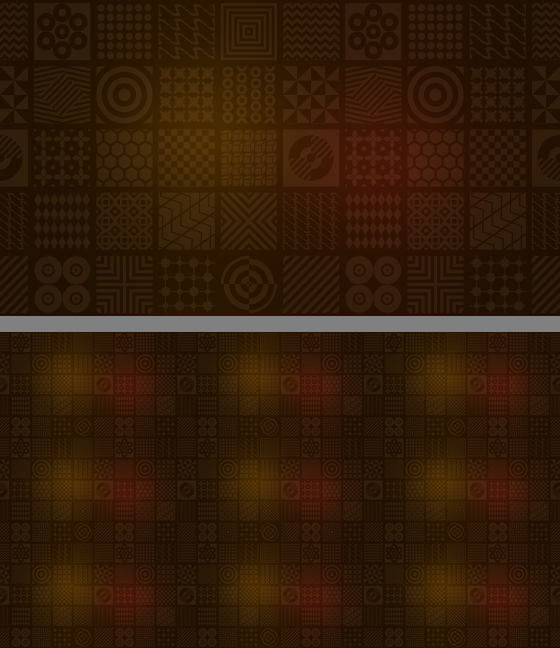
Top: one tile. Bottom: repeated 3 by 3.
Give the GLSL for this pattern, as a Shadertoy shader.

```glsl
// Sampler quilt of 25 faint geometric tiles on dark brown with olive and red glows.
const float PI = 3.14159;
const float COLUMNS = 9.0;
const float ROWS = 5.0;
const float TILE_SIZE = 0.903;

// All shape fields are positive inside and measured in tile widths.
float stripes(float x, float n, float duty) {
    return (duty * 0.5 - abs(fract(x * n + 0.5) - 0.5)) / n;
}
float ring(vec2 p, float r, float w) { return w - abs(length(p) - r); }
float square(vec2 p, float r) { return r - max(abs(p.x), abs(p.y)); }
vec2 cell(vec2 q, float n) { return fract(q * n) - 0.5; }
float segment(vec2 p, vec2 a, vec2 b) {
    vec2 d = b - a;
    return length(p - a - d * clamp(dot(p - a, d) / dot(d, d), 0.0, 1.0));
}
vec2 foldAngle(vec2 p, float n) {
    float sector = 2.0 * PI / n;
    float a = mod(atan(p.x, p.y) + 0.5 * sector, sector) - 0.5 * sector;
    return length(p) * vec2(sin(a), cos(a));
}

// Rows of joined half circles, leaning sideways
float squiggles(vec2 q, float rows, float arcs, float lean, float w) {
    float y = (fract(q.y * rows) - 0.5) * arcs / rows;
    float x = q.x * arcs + lean * y;
    if (mod(floor(x), 2.0) > 0.5) y = -y;
    x = fract(x) - 0.5;
    float d = y > 0.0 ? abs(length(vec2(x, y)) - 0.5) : length(vec2(0.5 - abs(x), y));
    return (w - d) / arcs;
}
float flower(vec2 p) {
    float petals = ring(foldAngle(p, 6.0) - vec2(0.0, 0.33), 0.115, 0.048);
    return -max(petals, ring(foldAngle(p, 6.0), 0.09, 0.04));
}
float pinwheels(vec2 c) {
    float diagonal = abs(c.x) - abs(c.y);
    float d = min(min(abs(c.x), abs(c.y)), abs(diagonal) * 0.7);
    return 0.5 * d * sign(c.x * c.y * diagonal);
}
float brokenStripes(vec2 p) {
    if (abs(p.x) + abs(p.y) < 0.4) return 0.7 * stripes(p.x - p.y, 8.0, 0.55);
    return stripes(p.y + 0.22 * abs(p.x) * sign(p.y), 11.0, 0.55);
}
float crossLattice(vec2 c, float n) {
    float diagonals = 0.1 - 0.7 * abs(abs(c.x) - abs(c.y));
    float plus = min(0.08 - min(abs(c.x), abs(c.y)), square(c, 0.34));
    return max(min(diagonals, square(c, 0.42)), plus) / n;
}
float staggeredRings(vec2 q, vec2 n) {
    q.y += 0.5 / n.y * mod(floor(q.x * n.x), 2.0);
    return ring((fract(q * n) - 0.5) / n, 0.07, 0.026);
}
float stripedDisc(vec2 p) {
    float dark = p.x * p.y > 0.0 ? 0.7 * stripes(p.x - p.y, 8.0, 0.55) : ring(p, 0.3, 0.1);
    return -max(min(dark, 0.4 - length(p)), 0.08 - length(p));
}
float petals(vec2 c, float n) {
    vec2 a = abs(c);
    float dots = 0.12 - length(a - 0.5);
    if (a.x > a.y) a = a.yx;
    return max(0.268 - length(a + vec2(0.138, -0.25)), dots) / n;
}
float hexagons(vec2 q, float n) {
    vec2 s = vec2(1.0, 1.732);
    vec2 a = mod(q * n, s) - 0.5 * s;
    vec2 b = mod(q * n + 0.5 * s, s) - 0.5 * s;
    vec2 g = abs(dot(a, a) < dot(b, b) ? a : b);
    return (0.42 - max(g.x, dot(g, vec2(0.5, 0.866)))) / n;
}
float cubes(vec2 c, float n) {
    vec2 joint = vec2(0.12);
    float body = min(square(c, 0.45), 0.7 * (0.68 - abs(c.x - c.y)));
    float edges = min(segment(c, joint, vec2(-0.5, 0.12)), segment(c, joint, vec2(0.12, -0.5)));
    return min(body, min(edges, segment(c, joint, vec2(0.5))) - 0.045) / n;
}
float squareLattice(vec2 c, float n) {
    float band = 0.09 - 0.7 * abs(abs(c.x) + abs(c.y) - 0.56);
    return max(max(0.06 - abs(square(c, 0.18)), band), square(abs(c) - 0.5, 0.1)) / n;
}
float leafVeins(vec2 p) {
    vec2 r = mat2(0.82, -0.57, 0.57, 0.82) * p;
    float slant = 0.45 * abs(fract(r.y * 1.6) - 0.5);
    return min(stripes(r.y, 3.2, 0.9), stripes(r.x + slant, 5.0, 0.85));
}
float network(vec2 q, float n) {
    vec2 c = cell(q, n), id = floor(q * n);
    float radius = 0.2 + 0.13 * mod(id.x + id.y, 2.0);
    return max(radius - length(c), 0.04 - min(abs(c.x), abs(c.y))) / n;
}

// Tile motifs, numbered from the top row, five per row
float motif(int id, vec2 q) {
    vec2 p = q - 0.5, a = abs(p);
    float r = length(p);
    if (id == 0) return stripes(q.y + 0.16 * abs(fract(q.x * 6.0) - 0.5), 7.0, 0.5);
    if (id == 1) return flower(p);
    if (id == 2) return (0.39 - length(cell(q, 6.0))) / 6.0;
    if (id == 3) return squiggles(q, 4.0, 6.0, 0.8, 0.16);
    if (id == 4) return stripes(max(a.x, a.y), 10.5, 0.5);
    if (id == 5) return pinwheels(cell(q, 2.0));
    if (id == 6) return brokenStripes(p);
    if (id == 7) return stripes(max(r - 0.06, 0.0), 5.1, 0.5);
    if (id == 8) return crossLattice(cell(q, 4.0), 4.0);
    if (id == 9) return staggeredRings(q, vec2(4.0, 5.0));
    if (id == 10) return stripedDisc(p);
    if (id == 11) return petals(cell(q, 3.0), 3.0);
    if (id == 12) return hexagons(q, 4.0);
    if (id == 13) return sin(9.0 * PI * q.x) * sin(9.0 * PI * q.y) / (9.0 * PI);
    if (id == 14) return cubes(cell(q, 5.0), 5.0);
    if (id == 15) return squiggles(q, 7.0, 9.0, 0.8, 0.14);
    if (id == 16) return (0.48 - dot(abs(fract(q * vec2(7.0, 4.0)) - 0.5), vec2(1.0))) / 8.0;
    if (id == 17) return squareLattice(cell(q, 3.0), 3.0);
    if (id == 18) return leafVeins(p);
    if (id == 19) return 0.7 * stripes(a.x - a.y, 6.0, 0.55);
    if (id == 20) return 0.7 * stripes(p.x - p.y, 5.5, 0.5);
    if (id == 21) return 0.5 * max(ring(cell(q, 2.0), 0.36, 0.13), ring(cell(q, 2.0), 0.1, 0.06));
    if (id == 22) return stripes(min(a.x, a.y), 9.0, 0.5);
    if (id == 23) return network(q, 4.0);
    return min(sign(p.x * p.y) * stripes(r, 5.0, 0.5), 0.5 - r);
}

// Soft light that wraps around the canvas
float glow(vec2 uv, vec2 centre, vec2 falloff) {
    vec2 s = sin(PI * (uv - centre));
    return exp(-dot(s * s, falloff));
}

void mainImage(out vec4 fragColor, in vec2 fragCoord) {
    vec2 uv = fragCoord / iResolution.xy;
    vec2 grid = uv * vec2(COLUMNS, ROWS) + vec2(0.5, 0.0);
    int column = int(mod(floor(grid.x), COLUMNS)) % 5;
    int row = 4 - int(floor(grid.y));
    vec2 p = (fract(grid) - 0.5) / TILE_SIZE;
    float pixel = ROWS / (TILE_SIZE * iResolution.y);
    float d = min(motif(row * 5 + column, p + 0.5), square(p, 0.5));
    float lit = clamp(d / pixel + 0.5, 0.0, 1.0);

    vec3 color = vec3(0.122, 0.06, 0.0);
    color += vec3(0.16, 0.11, 0.0) * glow(uv, vec2(0.37, 0.58), vec2(4.2, 1.5));
    color += vec3(0.15, 0.02, 0.025) * glow(uv, vec2(0.68, 0.48), vec2(4.2, 1.7));
    fragColor = vec4(color + vec3(0.06, 0.052, 0.043) * lit, 1.0);
}
```
